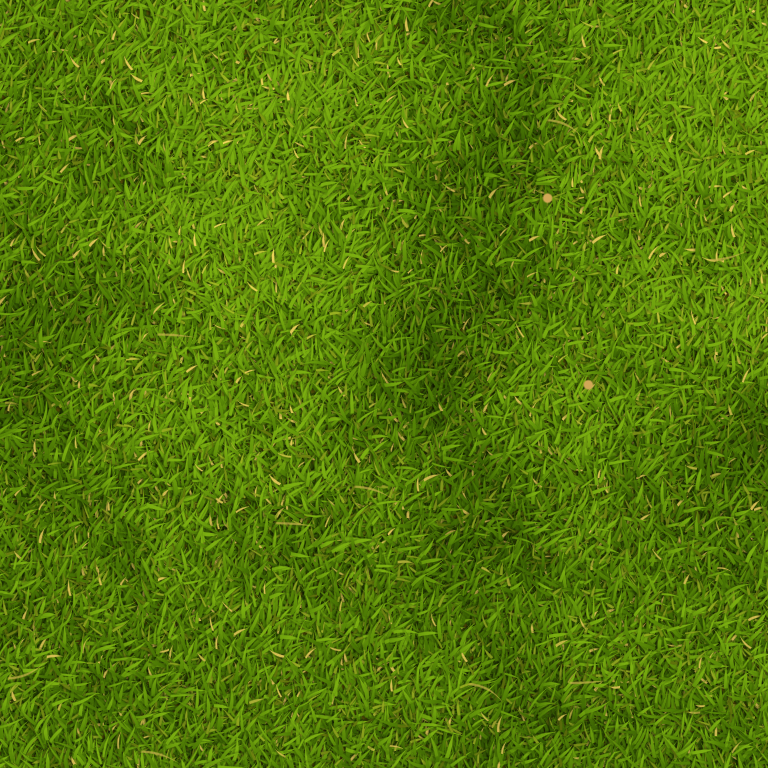
Reproduce this texture procedurally as a WebGL 2 fragment shader.

```glsl
#version 300 es
precision highp float;

uniform vec2 u_resolution;
out vec4 fragColor;

const int LAYERS = 20;
const float CELLS = 48.0;

const vec3 SOIL = vec3(0.29, 0.25, 0.02);
const vec3 DEEP = vec3(0.15, 0.24, 0.01);
const vec3 SHADE = vec3(0.22, 0.37, 0.01);
const vec3 LEAF = vec3(0.32, 0.50, 0.02);
const vec3 LIT = vec3(0.46, 0.66, 0.06);
const vec3 OLIVE = vec3(0.35, 0.42, 0.04);
const vec3 YELLOWED = vec3(0.52, 0.60, 0.11);
const vec3 STRAW = vec3(0.78, 0.70, 0.30);

vec4 hash4(vec3 p) {
    vec4 q = fract(p.xyzx * vec4(0.1031, 0.1030, 0.0973, 0.1099));
    q += dot(q, q.wzxy + 33.33);
    return fract((q.xxyz + q.yzzw) * q.zywx);
}

// Layered sines, roughly -1 to 1
float waves(vec2 p) {
    float sum = 0.0;
    float gain = 0.5;
    for (int i = 0; i < 4; i++) {
        p = mat2(0.8, 0.6, -0.6, 0.8) * p + 1.7;
        sum += gain * sin(p.x + 1.3 * sin(p.y)) * cos(0.8 * p.y);
        p *= 1.8;
        gain *= 0.65;
    }
    return sum;
}

// Distance to the nearest scattered point, in cells
float cellular(vec2 p) {
    vec2 id = floor(p);
    float nearest = 2.0;
    for (int k = 0; k < 9; k++) {
        vec2 cell = id + vec2(k % 3 - 1, k / 3 - 1);
        nearest = min(nearest, distance(p, cell + hash4(vec3(cell, 3.0)).xy));
    }
    return nearest;
}

float softSpot(vec2 p, vec2 centre, vec2 size) {
    vec2 d = (p - centre) / size;
    return exp(-dot(d, d));
}

// Broad light and dark areas of the lawn
float lawnLight(vec2 p) {
    float wobble = 0.03 * sin(9.0 * p.y) + 0.02 * sin(23.0 * p.y);
    float band = softSpot(p, vec2(0.62 + wobble, 0.7), vec2(0.09, 0.75));
    float left = softSpot(p, vec2(0.07 + wobble, 0.55), vec2(0.13, 0.3));
    float right = softSpot(p, vec2(1.0, 0.42), vec2(0.15, 0.1));
    float low = 1.0 - smoothstep(0.1, 0.75, p.y);
    float bright = softSpot(p, vec2(0.32, 0.8), vec2(0.2, 0.35))
                 + softSpot(p, vec2(0.92, 0.85), vec2(0.15, 0.3));
    return 0.2 + 0.14 * bright - 0.32 * band - 0.2 * left - 0.26 * right
         - 0.1 * low + 0.15 * waves(p * 13.0) + 0.08 * waves(p * 37.0);
}

vec3 grassRamp(float tone) {
    float t = 3.0 * tone;
    vec3 colour = mix(DEEP, SHADE, clamp(t, 0.0, 1.0));
    colour = mix(colour, LEAF, clamp(t - 1.0, 0.0, 1.0));
    return mix(colour, LIT, clamp(t - 2.0, 0.0, 1.15));
}

// Tapered curved blade: coverage, shadow, position along it (-1 to 1)
vec3 blade(vec2 p, float angle, float halfLength, float halfWidth, float bend, float blur) {
    vec2 dir = vec2(sin(angle), cos(angle));
    float along = dot(p, dir) / halfLength;
    float across = dot(p, vec2(dir.y, -dir.x)) - bend * halfLength * along * along;
    float width = halfWidth * (1.0 - smoothstep(-0.2, 1.1, along));
    float body = 1.0 - smoothstep(0.85, 1.0, abs(along));
    float cover = clamp((width - abs(across)) / blur + 0.5, 0.0, 1.0);
    float shadow = 1.0 - smoothstep(0.0, 0.003, abs(across + 0.0012) - width);
    return vec3(cover * body, shadow * body, along);
}

// One scattered layer of grass painted over the colour below
vec3 grassLayer(vec3 colour, vec2 p, float layer, float depth, float light, float lean, float blur) {
    vec2 grid = p * CELLS + 17.0 * hash4(vec3(layer, 5.0, 9.0)).xy;
    vec2 id = floor(grid);
    for (int k = 0; k < 9; k++) {
        vec2 cell = id + vec2(k % 3 - 1, k / 3 - 1);
        vec4 place = hash4(vec3(cell, layer * 7.3 + 1.0));
        vec4 look = hash4(vec3(cell, layer * 5.7 + 150.0));
        float dry = step(0.75, look.x);
        float angle = lean + (place.z + place.w - 1.0) * 1.9;
        float halfLength = mix(0.010, 0.020, look.y) * mix(1.0, 0.6, dry);
        float halfWidth = mix(0.0012, 0.0025, look.z) * mix(1.0, 0.75, dry);
        vec2 offset = (grid - cell - place.xy) / CELLS;
        vec3 b = blade(offset, angle, halfLength, halfWidth, (look.w - 0.5) * 0.3, blur);
        float tone = 0.25 + 0.55 * depth + 0.5 * (place.w - 0.5) + 0.14 * b.z + light;
        vec3 dryColour = mix(OLIVE, YELLOWED, smoothstep(0.1, 0.7, look.w));
        dryColour = mix(dryColour, STRAW, smoothstep(0.8, 0.9, look.w));
        dryColour *= 0.8 + 0.22 * depth + 0.5 * light;
        colour *= 1.0 - 0.14 * b.y;
        colour = mix(colour, mix(grassRamp(tone), dryColour, dry), b.x);
    }
    return colour;
}

// Sparse, nearly level dry stems
vec3 dryStems(vec3 colour, vec2 p, float blur) {
    vec2 grid = p * 11.0;
    for (int k = 0; k < 9; k++) {
        vec2 cell = floor(grid) + vec2(k % 3 - 1, k / 3 - 1);
        vec4 h = hash4(vec3(cell, 211.0));
        vec2 offset = (grid - cell - h.xy) / 11.0;
        vec3 b = blade(offset, 1.57 + (h.z - 0.5), 0.026, 0.0015, 0.5 * h.z - 0.25, blur);
        colour = mix(colour, STRAW, b.x * step(0.88, h.w) * 0.7);
    }
    return colour;
}

void main() {
    vec2 p = gl_FragCoord.xy / u_resolution.y;
    float blur = 1.2 / u_resolution.y;
    float light = lawnLight(p);
    float lean = 0.45 * waves(p * 8.0 + 4.0) + 0.1;

    // Ground with brown crumbs
    float crumbs = 1.0 - smoothstep(0.2, 0.5, cellular(p * 110.0));
    vec3 colour = mix(DEEP, SOIL, crumbs * 0.8) * (1.1 + 0.5 * light);

    for (int i = 0; i < LAYERS; i++) {
        float depth = float(i) / float(LAYERS - 1);
        colour = grassLayer(colour, p, float(i), depth, light, lean, blur);
    }
    colour = dryStems(colour, p, blur);

    // Two pale pebbles
    for (int i = 0; i < 2; i++) {
        vec2 centre = vec2(0.713, 0.742) + float(i) * vec2(0.053, -0.243);
        float pebble = 1.0 - smoothstep(0.0045, 0.0045 + 2.0 * blur, distance(p, centre));
        colour = mix(colour, vec3(0.82, 0.66, 0.34), pebble);
    }
    fragColor = vec4(colour, 1.0);
}
```
